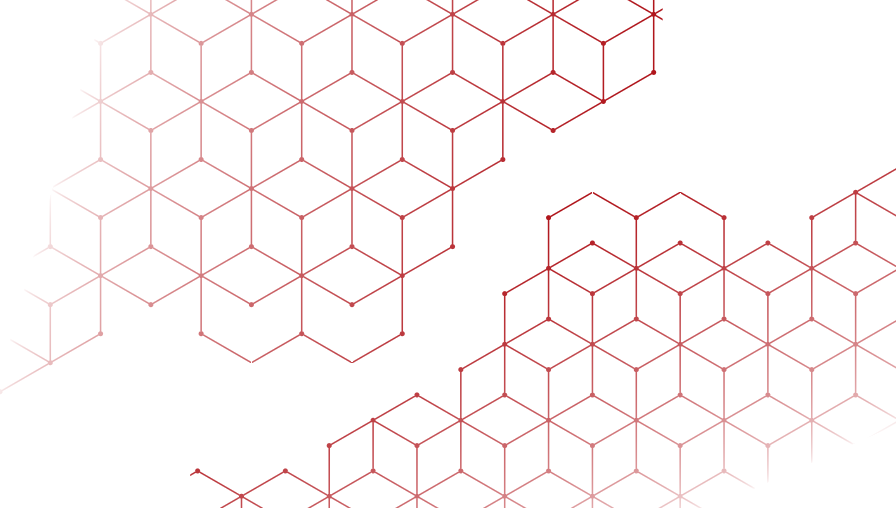
A WebGL 2 fragment shader for this background:

```glsl
#version 300 es
precision highp float;

#define WIDTH 768.0
#define LINE_HALF 0.66
#define DOT_RADIUS 2.15
#define RED vec3(0.69, 0.085, 0.11)
#define UPPER_HUB vec2(129.3, 12.3)
#define UPPER_STEP 86.2
#define LOWER_HUB vec2(470.2, 230.0)
#define LOWER_STEP 75.2

uniform vec2 u_resolution;
out vec4 fragColor;

const float SQRT3 = 1.7320508;
const float SECTOR = 1.0471976;

float coverage(float d) {
    return clamp(0.5 - d * u_resolution.x / WIDTH, 0.0, 1.0);
}

vec2 polar(float angle) {
    return vec2(cos(angle), sin(angle));
}

// Outline of the upper cluster, tested at an edge midpoint
bool inUpper(vec2 m) {
    float slant = m.x + m.y / SQRT3;
    bool right = slant < 503.0 || (m.y < 105.0 && slant < 589.0) || m.y < 30.0;
    bool leftTail = m.x + m.y < 368.0 && m.y < 330.0;
    bool lowerRim = m.x > 180.0 && m.y > 292.0 && m.y < 305.0;
    return right && (m.y < 270.0 || leftTail || lowerRim);
}

// Outline of the lower cluster
bool inLower(vec2 m) {
    float slant = m.x + m.y / SQRT3;
    bool left = slant > 583.0 || (m.y > 344.0 && slant > 508.0) || m.y > 410.0;
    bool upperRim = m.x < 630.0 && m.y > 170.0 && m.y < 181.0;
    return left && (m.y > 198.0 || m.x + m.y > 885.0 || upperRim);
}

bool hasEdge(bool upper, vec2 midpoint) {
    return upper ? inUpper(midpoint) : inLower(midpoint);
}

// Nearest point of a triangular lattice
vec2 nearestHub(vec2 q, float spacing) {
    vec2 cell = spacing * vec2(1.0, SQRT3);
    vec2 a = cell * floor(q / cell + 0.5);
    vec2 b = cell * (floor(q / cell) + 0.5);
    return distance(q, a) < distance(q, b) ? a : b;
}

// Rhombus net: six spokes run from each hub to its cell corners
float net(bool upper, vec2 p, vec2 origin, float spacing) {
    float reach = spacing / SQRT3;
    vec2 hub = origin + nearestHub(p - origin, spacing);
    vec2 q = p - hub;
    float angle = (floor(atan(q.y, q.x) / SECTOR) + 0.5) * SECTOR;
    vec2 spoke = polar(angle);
    vec2 corner = hub + reach * spoke;
    float ink = 0.0;

    if (hasEdge(upper, hub + 0.5 * reach * spoke)) {
        float d = abs(q.x * spoke.y - q.y * spoke.x);
        ink = coverage(d - LINE_HALF);
    }

    // Hubs carry a dot when a vertical edge meets them
    vec2 rise = vec2(0.0, 0.5 * reach);
    if (hasEdge(upper, hub + rise) || hasEdge(upper, hub - rise))
        ink = max(ink, coverage(length(q) - DOT_RADIUS));

    // Corners carry a dot when any of their three edges exists
    bool joined = false;
    for (int i = 0; i < 3; i++) {
        vec2 away = polar(angle + SECTOR * (2.0 * float(i) + 1.0));
        joined = joined || hasEdge(upper, corner + 0.5 * reach * away);
    }
    if (joined)
        ink = max(ink, coverage(distance(p, corner) - DOT_RADIUS));
    return ink;
}

void main() {
    // Canvas units with y measured down from the top
    vec2 p = vec2(gl_FragCoord.x, u_resolution.y - gl_FragCoord.y);
    p *= WIDTH / u_resolution.x;

    // Each cluster fades towards its outer side
    float upperFade = sqrt(clamp((p.x + 0.28 * p.y - 90.0) / 470.0, 0.0, 1.0));
    float lowerFade = sqrt(clamp((710.0 - p.y - 0.45 * p.x) / 310.0, 0.0, 1.0));

    float upperInk = net(true, p, UPPER_HUB, UPPER_STEP) * coverage(p.x - 568.0);
    float lowerInk = net(false, p, LOWER_HUB, LOWER_STEP) * coverage(163.0 - p.x);
    float ink = max(upperInk * upperFade, lowerInk * lowerFade);
    fragColor = vec4(mix(vec3(1.0), RED, ink), 1.0);
}
```
